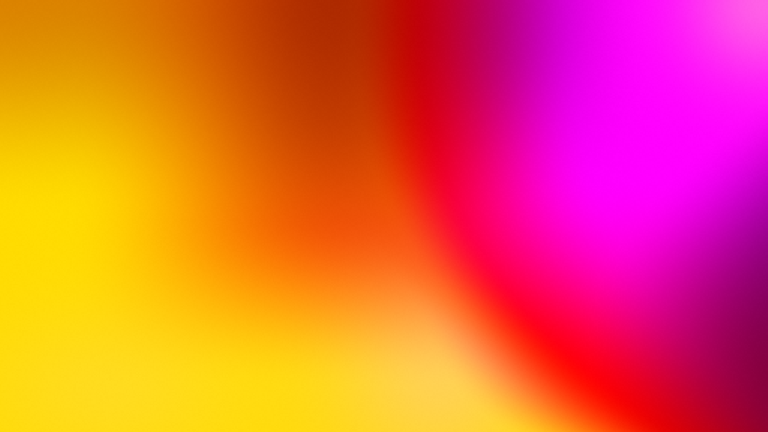
Write a Shadertoy shader that draws this background.

```glsl
// Soft colour wash: a curved red ridge parts warm yellow and orange from magenta.
// Signed offset from the ridge drives the hue; broad lobes shade and tint it.
// A faint sine-hash grain keeps the long ramps from banding.

float lobe(vec2 p, vec2 center, vec2 radius) {
    vec2 q = (p - center) / radius;
    return exp(-dot(q, q));
}

float hash(vec2 p) {
    return fract(sin(dot(p, vec2(12.9898, 78.233))) * 43758.5453);
}

// Green share on the warm side of the ridge
float warmth(vec2 uv, float left) {
    float upper = 0.6 * (1.0 - smoothstep(0.08, 0.45, uv.x))
                + 0.4 * smoothstep(-0.015, 0.085, left);
    float lower = smoothstep(-0.01, mix(0.22, 0.13, smoothstep(0.0, 0.35, uv.y)), left);
    float yellow = 0.86 - 0.27 * smoothstep(0.5, 1.05, uv.y);
    return yellow * mix(lower, upper, smoothstep(0.1, 0.5, uv.y));
}

// Blue share on the cool side, reaching furthest left below the middle
float coolness(vec2 uv, float right) {
    float reach = 0.03 + 0.09 * exp(-pow(abs(uv.y - 0.4) / 0.2, 2.0));
    float fade = mix(0.42, 1.0, smoothstep(0.05, 0.6, uv.y));
    return smoothstep(-reach, 0.21, right) * fade;
}

// Brightness: dim top, dark rust and plum bands, dark lower right
float brightness(vec2 uv, float right) {
    float top = 0.14 * smoothstep(0.5, 1.0, uv.y) * (1.0 - smoothstep(0.7, 0.85, uv.x));
    float rust = 0.18 * exp(-pow(abs(uv.x - 0.43) / 0.14, 2.0)) * smoothstep(0.3, 0.75, uv.y);
    float plum = 0.12 * exp(-pow(abs(uv.x - 0.65) / 0.08, 2.0)) * smoothstep(0.5, 0.9, uv.y);
    float start = -0.09 + 0.56 * uv.y + 0.17 * uv.y * uv.y;
    float corner = 0.5 * smoothstep(0.0, 0.28, right - start);
    return 1.0 - top - rust - plum - corner;
}

void mainImage(out vec4 fragColor, in vec2 fragCoord) {
    vec2 uv = fragCoord / iResolution.xy;

    // The ridge drops from the top and bends right towards the bottom
    float ridge = 0.54 + 0.335 * pow(max(1.0 - uv.y, 0.0), 2.7);
    float offset = uv.x - ridge;

    vec3 color = vec3(1.0, warmth(uv, -offset), coolness(uv, offset));
    color *= brightness(uv, offset);

    // Peach and pale yellow glows on the warm side, pink in the top corner
    float warmSide = smoothstep(0.0, 0.13, -offset);
    float peach = lobe(uv, vec2(0.58, 0.15), vec2(0.15, 0.26));
    float pale = lobe(uv, vec2(0.15, 0.10), vec2(0.18, 0.20));
    color += warmSide * (peach * vec3(0.0, -0.04, 0.33) + pale * vec3(0.0, 0.0, 0.12));
    color += lobe(uv, vec2(1.0), vec2(0.11, 0.19)) * vec3(0.0, 0.38, -0.10);

    // Grain on a grid tied to the canvas
    color += 0.008 * (hash(floor(uv * vec2(512.0, 288.0))) - 0.5);

    fragColor = vec4(clamp(color, 0.0, 1.0), 1.0);
}
```
